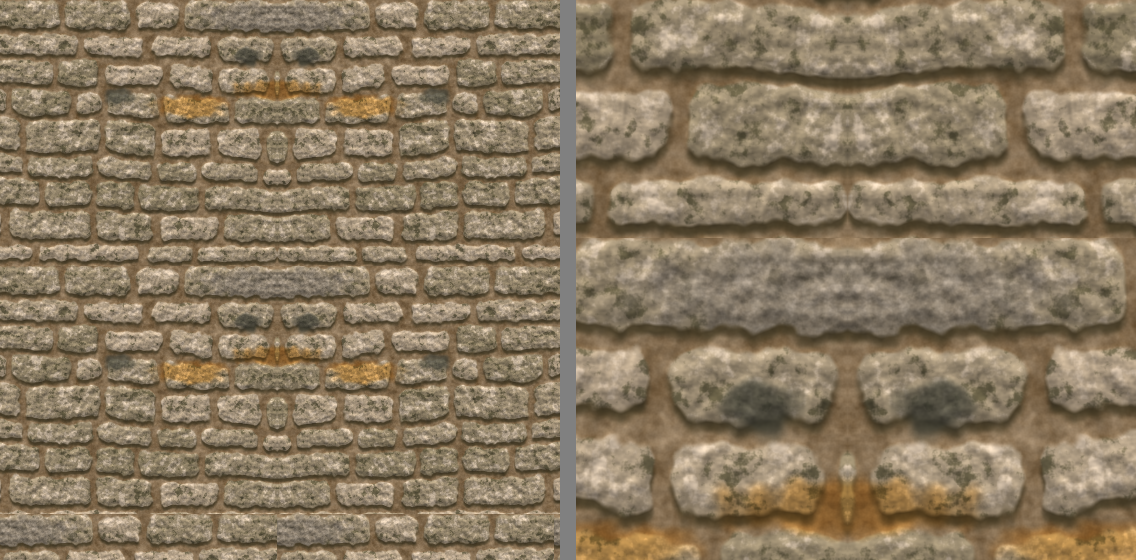
Left, the full canvas; right, a detail of the centre.
This texture is drawn by a three.js fragment shader. Its source:

```glsl
// Rough coursed stone wall, mirrored left to right and repeated down the canvas.
#define MIRROR_X 0.495    // mirror axis, also the width of a half tile
#define TILE_H 0.475      // height of one repeat
#define STRIP_Y 0.918     // depth where the unmirrored bottom strip starts
#define ROWS 9.0          // courses per repeat
#define SAG 0.026         // how far courses dip at the mirror axis
#define JOINT 0.0045      // half width of the mortar joints
#define CORNER 0.012      // stone corner radius
#define WARP 0.0065       // raggedness of the stone outlines
#define RELIEF 0.34       // strength of the lighting
#define SHADOW 0.75       // darkness below the stones

varying vec2 vUv;

float hash(vec2 p) {
  vec3 q = fract(vec3(p.xyx) * 0.1031);
  q += dot(q, q.yzx + 33.33);
  return fract((q.x + q.y) * q.z);
}

vec2 gradient(vec2 cell) {
  float a = 6.2832 * hash(cell + 41.0);
  return vec2(cos(a), sin(a));
}

// Gradient noise, roughly -0.7 to 0.7
float noise(vec2 p) {
  vec2 i = floor(p), f = fract(p);
  vec2 u = f * f * f * (f * (f * 6.0 - 15.0) + 10.0);
  vec2 e = vec2(1.0, 0.0);
  float a = dot(gradient(i), f);
  float b = dot(gradient(i + e), f - e);
  float c = dot(gradient(i + e.yx), f - e.yx);
  float d = dot(gradient(i + 1.0), f - 1.0);
  return mix(mix(a, b, u.x), mix(c, d, u.x), u.y);
}

float fbm(vec2 p) {
  float sum = 0.0, amp = 1.0;
  for (int i = 0; i < 4; i++) {
    sum += amp * noise(p);
    p = p * 1.9 + 13.7;
    amp *= 0.65;
  }
  return sum;
}

float courseEdge(float k) {
  return k + 0.32 * (hash(vec2(mod(k, ROWS), 5.0)) - 0.5);
}

// Every third course has a stone that spans the mirror axis
float stoneEdge(float k, float row) {
  if (k < 0.5 && mod(row, 3.0) < 0.5) return k - 1.0;
  return k + 0.55 * (hash(vec2(k + 9.0, row * 3.0 + 2.0)) - 0.5);
}

// Signed distance to the nearest stone (x) and its random id (y)
vec2 stones(vec2 p) {
  float envelope = sin(3.14159 * clamp(p.y / TILE_H, 0.0, 1.0));
  vec2 q = p + WARP * vec2(noise(p * 42.0), noise(p * 42.0 + 17.0));
  q += 0.45 * WARP * vec2(noise(p * 115.0 + 5.0), noise(p * 115.0 + 31.0));
  q.y += envelope * (0.012 * noise(p * 8.0) - SAG * (1.0 - p.x / MIRROR_X));

  float y = q.y / TILE_H * ROWS, course = floor(y);
  course += step(courseEdge(course + 1.0), y) - step(y, courseEdge(course));
  float row = mod(course, ROWS);

  float count = mix(3.7, 5.6, hash(vec2(row, 11.0)));
  if (row < 0.5) count = 3.7;
  float x = q.x / MIRROR_X * count, col = floor(x);
  col += step(stoneEdge(col + 1.0, row), x) - step(x, stoneEdge(col, row));

  vec2 scale = vec2(MIRROR_X / count, TILE_H / ROWS);
  vec2 lo = vec2(stoneEdge(col, row), courseEdge(course)) * scale;
  vec2 hi = vec2(stoneEdge(col + 1.0, row), courseEdge(course + 1.0)) * scale;
  float id = hash(vec2(col + 7.0, row + 23.0));
  vec2 halfSize = 0.5 * (hi - lo) - JOINT - 0.004 * id * id;
  vec2 d = abs(q - 0.5 * (lo + hi)) - halfSize + CORNER;
  return vec2(length(max(d, 0.0)) + min(max(d.x, d.y), 0.0) - CORNER, id);
}

float height(vec2 p) {
  float body = smoothstep(0.003, -0.009, stones(p).x);
  return body + (0.3 + 0.7 * body) * fbm(p * vec2(52.0, 64.0));
}

// Soft ragged ellipse for local stains
float stain(vec2 p, vec2 center, vec2 radius) {
  return smoothstep(1.1, 0.6, length((p - center) / radius) + 0.4 * noise(p * 60.0));
}

void main() {
  // Fold the canvas into one half tile: x from the axis, y down from its top
  float depth = 1.0 - vUv.y;
  vec2 p = vec2(abs(vUv.x - MIRROR_X), mod(depth, TILE_H));
  if (depth > STRIP_Y) p = vec2(mod(vUv.x, MIRROR_X), depth - STRIP_Y);

  vec2 stone = stones(p);
  float mask = smoothstep(0.0015, -0.002, stone.x);
  float mottle = fbm(p * 38.0 + 60.0), grain = fbm(p * 105.0 + 90.0);

  // Stone faces with pale crusts and olive pits
  vec3 face = mix(vec3(0.52, 0.47, 0.37), vec3(0.66, 0.59, 0.50), stone.y);
  face = mix(face, vec3(0.79, 0.72, 0.64), 0.75 * smoothstep(0.05, 0.65, mottle + 0.5 * grain));
  face = mix(face, vec3(0.30, 0.28, 0.19), 0.75 * smoothstep(0.15, 0.75, -mottle - 0.6 * grain));
  face = mix(face, vec3(0.50, 0.46, 0.41) + 0.1 * grain, 0.75 * stain(p, vec2(0.0, 0.034), vec2(0.15, 0.034)));

  // Brown mortar, shaded below each stone
  vec3 mortar = vec3(0.51, 0.42, 0.31) + 0.11 * mottle + 0.07 * grain;
  float shade = smoothstep(0.003, -0.004, stones(p - vec2(0.0, 0.0065)).x);
  mortar = mix(mortar, vec3(0.23, 0.20, 0.12), SHADOW * shade);
  vec3 color = mix(mortar, face, mask);

  // Ochre stains and dark hollows
  float ochre = max(stain(p, vec2(0.155, 0.19), vec2(0.075, 0.022)), stain(p, vec2(0.0, 0.16), vec2(0.09, 0.018)));
  color = mix(color, color * vec3(1.08, 0.88, 0.52), 0.8 * ochre);
  float hollow = max(stain(p, vec2(0.052, 0.102), vec2(0.024, 0.019)), stain(p, vec2(0.285, 0.172), vec2(0.03, 0.016)));
  color = mix(color, vec3(0.25, 0.25, 0.21), 0.75 * hollow);

  // Light from above
  vec2 toLight = vec2(0.0007, -0.0022);
  float slope = height(p - toLight) - height(p + toLight);
  color *= 1.0 + RELIEF * clamp(slope, -1.3, 1.1);
  gl_FragColor = vec4(clamp(color, 0.0, 1.0), 1.0);
}
```
